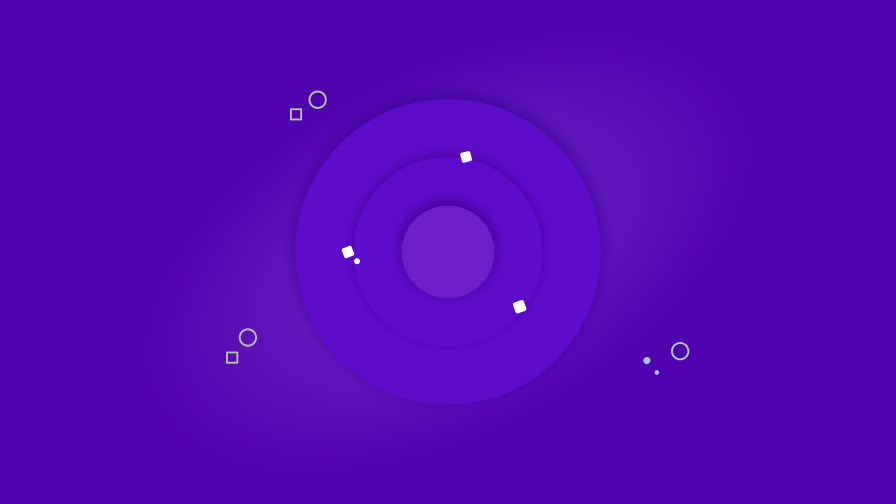
Reproduce this background procedurally as a Shadertoy shader.

```glsl
// Violet backdrop with a tilted glow, stacked shaded discs and small scattered markers.

const vec3 BASE   = vec3(0.310, 0.006, 0.690);
const vec3 GLOW   = vec3(0.450, 0.185, 0.785);
const vec3 DISC   = vec3(0.368, 0.050, 0.796);
const vec3 CORE   = vec3(0.425, 0.122, 0.784);
const vec3 SHADOW = vec3(0.255, 0.010, 0.590);
const vec3 LIME   = vec3(0.700, 0.800, 0.630);
const vec3 ICE    = vec3(0.670, 0.770, 0.870);
const vec3 WHITE  = vec3(1.0);

vec2 rotate(vec2 p, float angle) {
    float c = cos(angle), s = sin(angle);
    return vec2(c * p.x + s * p.y, c * p.y - s * p.x);
}

float circle(vec2 p, float radius) {
    return length(p) - radius;
}

float box(vec2 p, float halfSize, float corner) {
    vec2 q = abs(p) - halfSize + corner;
    return length(max(q, 0.0)) + min(max(q.x, q.y), 0.0) - corner;
}

float outline(float d, float width) {
    return abs(d) - 0.5 * width;
}

// Antialiased coverage of a distance; px is one pixel in canvas units.
float cover(float d, float px) {
    return clamp(0.5 - d / px, 0.0, 1.0);
}

vec3 paint(vec3 below, vec3 color, float d, float px) {
    return mix(below, color, cover(d, px));
}

// A disc with a soft shadow lifted above its rim.
vec3 shadedDisc(vec3 below, vec3 color, vec2 p, float radius, float blur, float strength, float px) {
    float d = circle(p - vec2(0.0, 0.3 * blur), radius);
    float shade = 1.0 - smoothstep(-0.5 * blur, blur, d);
    return paint(mix(below, SHADOW, strength * shade), color, circle(p, radius), px);
}

// A small rounded tile turned by an angle.
vec3 tile(vec3 below, vec2 p, float halfSize, float angle, float px) {
    return paint(below, WHITE, box(rotate(p, angle), halfSize, 0.4 * halfSize), px);
}

vec3 ringMark(vec3 below, vec2 p, float px) {
    return paint(below, LIME, outline(circle(p, 0.0162), 0.0038), px);
}

vec3 squareMark(vec3 below, vec2 p, float px) {
    return paint(below, LIME, outline(box(p, 0.0102, 0.0), 0.0036), px);
}

void mainImage(out vec4 fragColor, in vec2 fragCoord) {
    float px = 1.0 / iResolution.y;
    vec2 p = (fragCoord - 0.5 * iResolution.xy) * px;

    // Tilted elliptical glow
    float reach = length(rotate(p, 0.48) / vec2(0.67, 0.37));
    vec3 color = mix(BASE, GLOW, clamp(1.0 - reach, 0.0, 1.0));

    // Stacked discs
    color = shadedDisc(color, DISC, p, 0.303, 0.032, 0.65, px);
    color = shadedDisc(color, DISC, p, 0.188, 0.020, 0.55, px);
    color = shadedDisc(color, CORE, p, 0.092, 0.026, 0.80, px);

    // White tiles and dot on the discs
    color = tile(color, p - vec2(0.0359, 0.1887), 0.0102, 0.25, px);
    color = tile(color, p - vec2(-0.1985, 0.0), 0.0104, 0.38, px);
    color = tile(color, p - vec2(0.1422, -0.1085), 0.0114, 0.35, px);
    color = paint(color, WHITE, circle(p - vec2(-0.1806, -0.0183), 0.0058), px);

    // Outlined circles and squares
    color = ringMark(color, p - vec2(-0.2586, 0.3021), px);
    color = ringMark(color, p - vec2(-0.3970, -0.1697), px);
    color = ringMark(color, p - vec2(0.4606, -0.1968), px);
    color = squareMark(color, p - vec2(-0.3015, 0.2731), px);
    color = squareMark(color, p - vec2(-0.4282, -0.2095), px);

    // Pale dots
    color = paint(color, ICE, circle(p - vec2(0.3947, -0.2153), 0.0070), px);
    color = paint(color, ICE, circle(p - vec2(0.4144, -0.2391), 0.0045), px);

    fragColor = vec4(color, 1.0);
}
```
